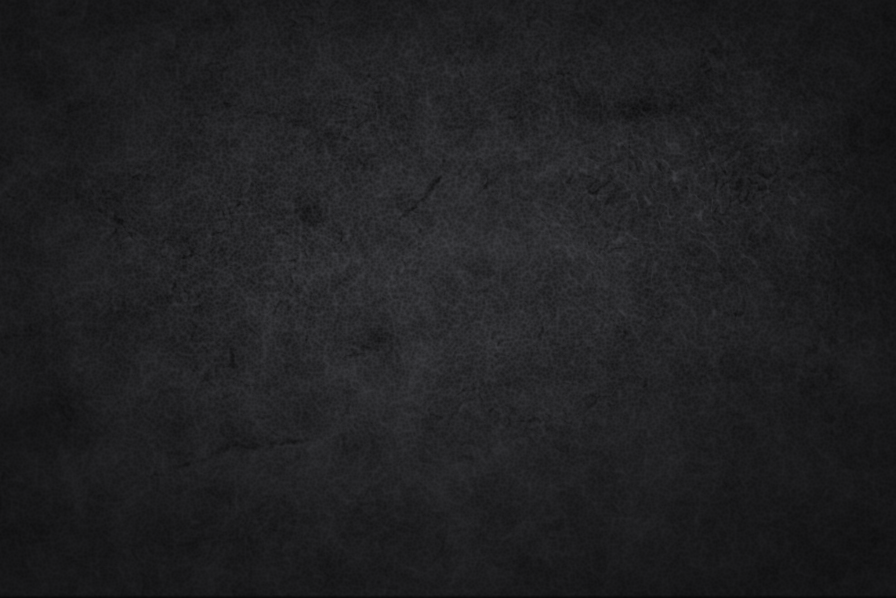
A WebGL 1 fragment shader for this texture:

```glsl
precision highp float;
uniform vec2 u_resolution;

#define GLOW_CENTER vec2(0.71, 0.55)
#define GLOW_SIZE vec2(0.64, 0.47)
#define EDGE_LEVEL 0.078
#define GLOW_LEVEL 0.119
#define MOTTLE 0.42
#define PITTING 0.40
#define GRAIN 0.42
#define CRACK_DEPTH 0.36
#define TINT vec3(0.985, 0.99, 1.05)

vec2 hash2(vec2 p) {
  vec3 q = fract(p.xyx * vec3(0.1031, 0.1030, 0.0973));
  q += dot(q, q.yzx + 33.33);
  return fract((q.xx + q.yz) * q.zy);
}

// Distance to the nearest scattered cell point
float cellular(vec2 p) {
  vec2 cell = floor(p), f = fract(p);
  float nearest = 2.0;
  for (int y = -1; y <= 1; y++) {
    for (int x = -1; x <= 1; x++) {
      vec2 o = vec2(float(x), float(y));
      vec2 d = o + hash2(cell + o + 57.0) - f;
      nearest = min(nearest, dot(d, d));
    }
  }
  return sqrt(nearest);
}

// Layered cells, centred near zero
float stone(vec2 p) {
  float sum = 0.0, amp = 0.5;
  for (int i = 0; i < 4; i++) {
    sum += amp * (cellular(p) - 0.48);
    p = mat2(1.62, 1.25, -1.25, 1.62) * p + 7.3;
    amp *= 0.72;
  }
  return sum;
}

// Layered sines that bend straight outlines
vec2 wobble(vec2 p) {
  vec2 w = vec2(0.0);
  float amp = 1.0;
  for (int i = 0; i < 5; i++) {
    w += amp * sin(p.yx * vec2(1.0, 1.17) + 1.7 * sin(p * 0.73 + 2.1));
    p = mat2(1.5, 1.2, -1.2, 1.5) * p + 3.7;
    amp *= 0.6;
  }
  return w;
}

// Dark fissure with a faint lit lip below it
float crack(vec2 p, vec2 a, vec2 b, float width) {
  vec2 ab = b - a;
  float t = clamp(dot(p - a, ab) / dot(ab, ab), 0.0, 1.0);
  vec2 d = p - a - ab * t;
  float taper = 0.25 + 0.75 * sin(3.1416 * t);
  vec2 lip = d + vec2(-0.6, 1.4) * width;
  float w2 = width * width * taper;
  return 0.45 * exp(-dot(lip, lip) / (w2 * 2.0)) - exp(-dot(d, d) / w2);
}

float blob(vec2 p, vec2 center, vec2 size) {
  vec2 d = (p - center) / size;
  return exp(-dot(d, d));
}

void main() {
  vec2 p = gl_FragCoord.xy / u_resolution.y;
  vec2 q = p + 0.006 * wobble(p * 23.0);

  // Broad glow and darkened borders
  float light = EDGE_LEVEL + GLOW_LEVEL * blob(p, GLOW_CENTER, GLOW_SIZE);
  light -= 0.018 * blob(q, vec2(1.48, 0.68), vec2(0.09, 0.20));
  light -= 0.022 * blob(q, vec2(0.02, 0.28), vec2(0.13, 0.06));
  light += 0.010 * blob(q, vec2(1.22, 0.72), vec2(0.25, 0.22));

  // Rough zones surround the smoother middle and lower parts
  float rough = 0.30 + 0.70 * blob(p, vec2(0.40, 0.60), vec2(0.32, 0.28));
  rough += 0.55 * blob(p, vec2(1.20, 0.65), vec2(0.28, 0.28));
  rough += 0.45 * blob(p, vec2(0.82, 0.86), vec2(0.40, 0.13));
  rough += 0.40 * blob(p, vec2(0.90, 0.42), vec2(0.22, 0.13));

  // Mottling, broken pits and two sizes of grain
  float relief = MOTTLE * stone(q * 9.0) + 0.16 * stone(q * vec2(24.0, 34.0));
  float patches = smoothstep(-0.14, 0.24, stone(q * 10.0 + 19.0));
  float pits = smoothstep(0.35, 0.85, cellular(q * 88.0 + 4.0));
  relief -= PITTING * rough * patches * (pits - 0.12);
  float grain = cellular(p * 165.0) + 0.7 * cellular(q * 95.0 + 31.0) - 0.82;
  relief += GRAIN * (0.45 + 0.55 * rough) * grain;

  // Pale diagonal fibres over the upper right
  vec2 slanted = mat2(0.83, -0.56, 0.56, 0.83) * q;
  float fibre = smoothstep(0.50, 0.95, cellular(slanted * vec2(95.0, 50.0)));
  relief += 0.34 * fibre * blob(p, vec2(1.18, 0.68), vec2(0.32, 0.22));

  // Main diagonal fault and its weaker branches, broken along their length
  float cracks = crack(q, vec2(0.674, 0.629), vec2(0.752, 0.746), 0.0045);
  cracks += 0.35 * crack(q, vec2(0.55, 0.515), vec2(0.674, 0.629), 0.005);
  cracks += 0.35 * crack(q, vec2(0.752, 0.746), vec2(0.87, 0.84), 0.006);
  cracks += 0.40 * crack(q, vec2(0.81, 0.685), vec2(1.10, 0.825), 0.008);
  cracks += 0.45 * crack(q, vec2(0.234, 0.463), vec2(0.42, 0.59), 0.006);
  cracks += 0.75 * crack(q, vec2(0.30, 0.228), vec2(0.53, 0.270), 0.007);
  relief += CRACK_DEPTH * cracks * smoothstep(0.05, 0.65, cellular(p * 38.0));

  // Stains and a pale scuff beside the fault
  relief -= 0.26 * blob(q, vec2(0.625, 0.434), vec2(0.025, 0.022));
  relief -= 0.20 * blob(q, vec2(0.81, 0.555), vec2(0.025, 0.010));
  relief -= 0.16 * blob(q, vec2(0.53, 0.650), vec2(0.045, 0.030));
  relief -= 0.20 * blob(q, vec2(1.06, 0.82), vec2(0.09, 0.025));
  relief += 0.16 * blob(q, vec2(0.73, 0.775), vec2(0.025, 0.030));

  // Curved crease at lower left and small ring at right
  float crease = abs(length(q - vec2(-0.05, 0.13)) - 0.19);
  relief += 0.2 * exp(-crease * crease / 0.0001) * blob(p, vec2(0.12, 0.2), vec2(0.06, 0.08));
  float ring = abs(length(p - vec2(1.449, 0.418)) - 0.012);
  relief += 0.2 * exp(-ring * ring / 0.00001);

  light *= max(1.0 + relief, 0.35) * mix(0.45, 1.0, smoothstep(0.0, 0.006, p.y));
  gl_FragColor = vec4(light * TINT, 1.0);
}
```
